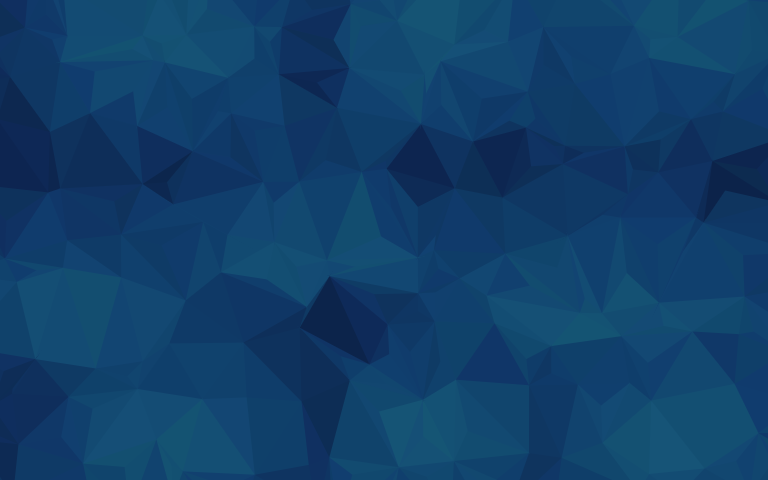
A WebGL 2 fragment shader for this background:

```glsl
#version 300 es
precision highp float;
// Low-poly backdrop: irregular flat triangles in navy, blue and teal.

uniform vec2 u_resolution;
out vec4 fragColor;

// Mesh: lengths are fractions of the canvas height
const float CELL = 0.112;
const float JITTER = 0.45;
const float FAN_CHANCE = 0.32;

// Tone runs from 0 (deep) to 4 (teal)
const float BASE_TONE = 1.4;
const float GLOW_GAIN = 2.6;
const float SHADE_GAIN = 1.5;
const float TONE_SPREAD = 1.1;
const float LEDGE_STEEPNESS = 2.2;

const vec3 RAMP[5] = vec3[5](
    vec3(0.05, 0.15, 0.31),
    vec3(0.06, 0.20, 0.38),
    vec3(0.06, 0.24, 0.42),
    vec3(0.07, 0.28, 0.44),
    vec3(0.08, 0.32, 0.455));

// Soft tone patches: centre xy, radius xy
const vec4 GLOWS[6] = vec4[6](
    vec4(0.35, 0.93, 0.24, 0.17), vec4(0.90, 0.93, 0.22, 0.17),
    vec4(1.42, 0.95, 0.22, 0.15), vec4(0.33, 0.09, 0.22, 0.15),
    vec4(0.88, 0.09, 0.19, 0.15), vec4(1.40, 0.09, 0.22, 0.15));

// Glows that break off sharply underneath
const vec4 LEDGES[3] = vec4[3](
    vec4(0.65, 0.46, 0.22, 0.16), vec4(0.15, 0.32, 0.25, 0.15),
    vec4(1.24, 0.33, 0.36, 0.15));

const vec4 SHADES[9] = vec4[9](
    vec4(0.00, 0.78, 0.10, 0.22), vec4(0.00, 0.12, 0.09, 0.17),
    vec4(0.66, 0.90, 0.05, 0.20), vec4(0.70, 0.32, 0.20, 0.06),
    vec4(0.66, 0.12, 0.05, 0.20), vec4(0.98, 0.65, 0.22, 0.08),
    vec4(1.54, 0.63, 0.16, 0.09), vec4(1.14, 0.05, 0.05, 0.10),
    vec4(0.22, 0.64, 0.28, 0.06));

vec2 hash22(vec2 p) {
    vec3 q = fract(vec3(p.xyx) * vec3(0.1031, 0.1030, 0.0973));
    q += dot(q, q.yzx + 33.33);
    return fract((q.xx + q.yz) * q.zy);
}

float cross2(vec2 a, vec2 b) { return a.x * b.y - a.y * b.x; }

float falloff(vec2 offset, vec2 radius) {
    vec2 d = offset / radius;
    return exp(-dot(d, d));
}

// Large-scale light and dark over the canvas
float toneField(vec2 p) {
    float glow = 0.0, shade = 0.0;
    for (int i = 0; i < 6; i++)
        glow = max(glow, falloff(p - GLOWS[i].xy, GLOWS[i].zw));
    for (int i = 0; i < 3; i++) {
        vec2 d = p - LEDGES[i].xy;
        if (d.y < 0.0) d.y *= LEDGE_STEEPNESS;
        glow = max(glow, falloff(d, LEDGES[i].zw));
    }
    for (int i = 0; i < 9; i++)
        shade = max(shade, falloff(p - SHADES[i].xy, SHADES[i].zw));
    return BASE_TONE + GLOW_GAIN * glow - SHADE_GAIN * shade;
}

vec3 rampColor(float tone) {
    float t = clamp(tone, -0.6, 4.3);
    int i = int(clamp(floor(t), 0.0, 3.0));
    return mix(RAMP[i], RAMP[i + 1], t - float(i));
}

// Signed distance to an edge, positive on its left
float edgeDistance(vec2 p, vec2 a, vec2 b) {
    return cross2(b - a, p - a) / max(length(b - a), 1e-4);
}

// Adds one flat counter-clockwise triangle, weighted by coverage
void addFacet(vec2 p, vec2 a, vec2 b, vec2 c, vec2 seed, float pixel, inout vec4 sum) {
    float d = min(edgeDistance(p, a, b), min(edgeDistance(p, b, c), edgeDistance(p, c, a)));
    float cover = clamp(d / pixel + 0.5, 0.0, 1.0);
    if (cover <= 0.0) return;
    vec2 rnd = hash22(seed);
    float tone = toneField((a + b + c) / 3.0 * CELL) + (rnd.x - 0.5) * TONE_SPREAD;
    vec3 color = rampColor(tone) + (rnd.y - 0.5) * vec3(0.006, -0.012, 0.022);
    sum += vec4(color, 1.0) * cover;
}

// Draws a triangle whole or as a fan around an inner point
void addTriangle(vec2 p, vec2 a, vec2 b, vec2 c, vec2 seed, float pixel, inout vec4 sum) {
    vec2 rnd = hash22(seed + 71.0);
    if (rnd.x > FAN_CHANCE) {
        addFacet(p, a, b, c, seed, pixel, sum);
        return;
    }
    vec2 hub = mix(mix(a, b, 0.3 + 0.4 * rnd.y), c, 0.2 + 0.3 * rnd.x / FAN_CHANCE);
    addFacet(p, a, b, hub, seed + 113.0, pixel, sum);
    addFacet(p, b, c, hub, seed + 227.0, pixel, sum);
    addFacet(p, c, a, hub, seed + 341.0, pixel, sum);
}

vec2 meshPoint(vec2 id) { return id + 0.5 + (hash22(id + 19.0) - 0.5) * 2.0 * JITTER; }

void main() {
    vec2 p = gl_FragCoord.xy / u_resolution.y / CELL;
    float pixel = 1.0 / (u_resolution.y * CELL);
    vec4 sum = vec4(0.0);
    for (int k = 0; k < 4; k++) {
        vec2 id = floor(p) - vec2(k & 1, k >> 1);
        vec2 a = meshPoint(id), b = meshPoint(id + vec2(1, 0));
        vec2 c = meshPoint(id + 1.0), d = meshPoint(id + vec2(0, 1));
        // Split along the shorter diagonal that lies inside the quad
        bool acInside = cross2(b - a, c - a) > 0.0 && cross2(c - a, d - a) > 0.0;
        bool bdInside = cross2(c - b, d - b) > 0.0 && cross2(d - b, a - b) > 0.0;
        bool useAC = acInside && (!bdInside || distance(a, c) < distance(b, d));
        if (!useAC) { vec2 first = a; a = b; b = c; c = d; d = first; }
        addTriangle(p, a, b, c, id + 7.0, pixel, sum);
        addTriangle(p, a, c, d, id + vec2(43.0, 151.0), pixel, sum);
    }
    fragColor = vec4(sum.rgb / max(sum.a, 1e-3), 1.0);
}
```
